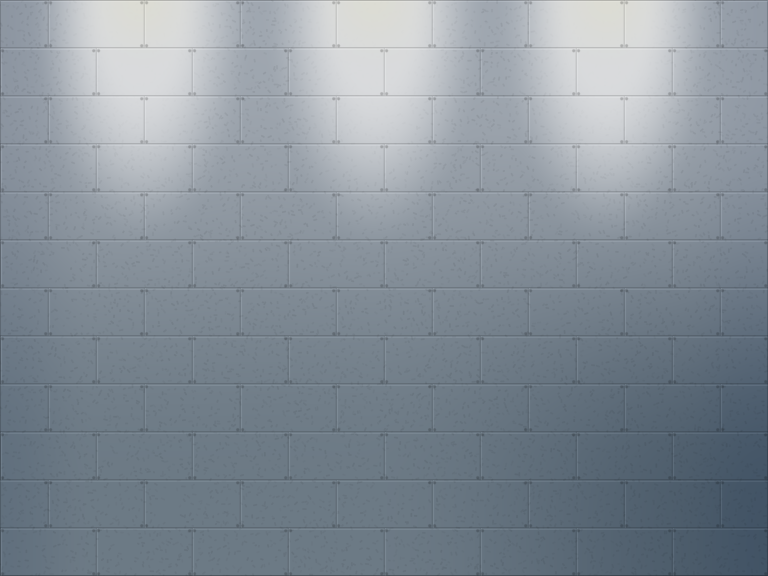
Reproduce this texture procedurally as a Shadertoy shader.

```glsl
float hash(vec2 p) {
    vec3 q = fract(vec3(p.xyx) * 0.1031);
    q += dot(q, q.yzx + 33.33);
    return fract((q.x + q.y) * q.z);
}

// Soft light pool hanging from the top edge
float lampPool(vec2 p, float centre) {
    vec2 d = vec2((p.x - centre) / 2.35, (12.0 - p.y) / 5.3);
    return 1.0 - smoothstep(0.32, 1.0, length(d));
}

// Small randomly turned flecks, one candidate per cell
float flecks(vec2 p, float pixel) {
    vec2 grid = p / 0.11;
    vec2 cell = floor(grid);
    float ink = 0.0;
    for (int y = -1; y <= 1; y++) {
        for (int x = -1; x <= 1; x++) {
            vec2 id = cell + vec2(x, y);
            vec2 jitter = vec2(hash(id + 7.3), hash(id + 31.7));
            vec2 d = (grid - id - jitter) * 0.11;
            float angle = 6.2832 * hash(id + 53.1);
            vec2 axis = vec2(cos(angle), sin(angle));
            float reach = mix(0.005, 0.03, hash(id + 17.9));
            float along = clamp(dot(d, axis), -reach, reach);
            float distance = length(d - axis * along);
            float mark = 1.0 - smoothstep(0.004, 0.012 + pixel, distance);
            float strength = mix(0.35, 1.0, hash(id + 71.3));
            ink = max(ink, mark * strength * step(0.45, hash(id + 91.9)));
        }
    }
    return ink;
}

float line(float d, float width, float pixel) {
    return 1.0 - smoothstep(width, width + pixel, abs(d));
}

void mainImage(out vec4 fragColor, in vec2 fragCoord) {
    vec2 p = fragCoord / iResolution.xy * vec2(16.0, 12.0);
    float pixel = 12.0 / iResolution.y;

    // Cool wall, darkening towards the lower right
    vec3 color = mix(vec3(0.425, 0.478, 0.522), vec3(0.585, 0.615, 0.65),
                     smoothstep(2.0, 10.2, p.y));
    float shade = smoothstep(7.5, 16.0, p.x) * (1.0 - smoothstep(1.0, 10.0, p.y));
    color -= vec3(0.14, 0.13, 0.115) * shade;
    color -= vec3(0.045, 0.04, 0.03) * (1.0 - smoothstep(0.0, 2.0, p.x));
    color -= vec3(0.025, 0.02, 0.01) * smoothstep(14.0, 16.0, p.x);

    // Three lamps with a broad halo and a warm source
    float light = 0.0;
    float halo = 0.0;
    float warmth = 0.0;
    for (int i = 0; i < 3; i++) {
        float centre = 2.95 + 4.85 * float(i);
        vec2 d = vec2(p.x - centre, 12.0 - p.y);
        light = max(light, lampPool(p, centre));
        halo += exp(-d.x * d.x / 4.5 - d.y * d.y / 16.0);
        warmth += exp(-d.x * d.x / 0.8 - d.y * d.y / 0.8);
    }
    color += 0.075 * halo;
    color = mix(color, vec3(0.86, 0.865, 0.872), 0.95 * light);
    color += vec3(0.012, 0.006, -0.035) * warmth;

    // Flecks fade inside the bright pools
    color *= 1.0 - 0.07 * flecks(p, pixel) * (1.0 - 0.95 * light);

    // Running bond, two units wide and one high
    float row = floor(p.y);
    float across = mod(p.x + mod(row, 2.0) + 0.985, 2.0) - 1.0;
    float up = fract(p.y + 0.5) - 0.5;

    // Bevelled joints: thin dark groove beside a faint lip
    float groove = max(0.75 * line(across + 0.012, 0.002, pixel),
                       line(up - 0.006, 0.002, pixel));
    float lip = max(line(across - 0.018, 0.002, pixel),
                    line(up + 0.026, 0.002, pixel));
    color += 0.05 * lip * (1.0 - 0.5 * light);
    color *= 1.0 - 0.14 * groove;

    // Paired rivets at both ends of every vertical joint
    vec2 rivet = vec2(abs(across + 0.012) - 0.05, abs(up + 0.005) - 0.052);
    float radius = length(rivet);
    float head = 1.0 - smoothstep(0.012, 0.03 + pixel, radius);
    color *= 1.0 - 0.2 * head;

    // Thin dark frame
    vec2 edge = min(p, vec2(16.0, 12.0) - p);
    color *= 1.0 - 0.18 * (1.0 - smoothstep(0.005, 0.01 + pixel, min(edge.x, edge.y)));

    fragColor = vec4(clamp(color, 0.0, 1.0), 1.0);
}
```
